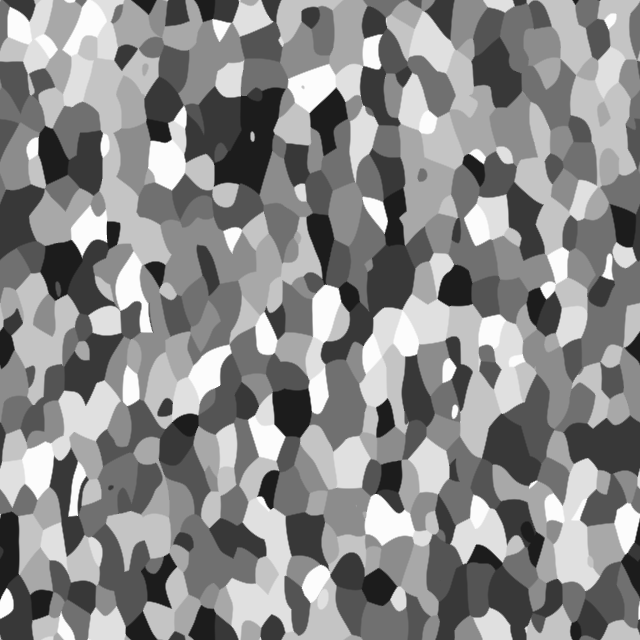
Reproduce this pattern procedurally as a three.js fragment shader.

```glsl
// Tiling mosaic of flat grey patches with arched tops, notched feet and bent sides.
// Each cell of a wrapped, jittered grid owns a bent, stretched distance field;
// the nearest field gives the tone, and the two nearest give a smooth edge.

varying vec2 vUv;

const vec2 GRID = vec2(27.0, 21.0);    // whole cells across and up
const float EDGE_SOFTNESS = 0.0013;    // half width of an edge, in canvas units
const float TONE_STEP = 0.11;

// Four random values from a cell index, without sine.
vec4 hash4(vec2 cell, float seed) {
  vec4 h = fract(vec4(cell.xyx, cell.y + seed) * vec4(0.1031, 0.1030, 0.0973, 0.1099)
                 + seed * 0.137);
  h += dot(h, h.wzxy + 33.33);
  return fract((h.xxyz + h.yzzw) * h.zywx);
}

// Nine even greys, weighted towards the middle ones.
float greyTone(float r) {
  float level = 1.0 + step(0.05, r) + step(0.18, r) + step(0.29, r) + step(0.40, r)
              + step(0.53, r) + step(0.66, r) + step(0.78, r) + step(0.89, r);
  return level * TONE_STEP;
}

// Distance to a patch centre (x) and its gradient (yz).
// The field is bent sideways and reaches further down than up.
vec3 patchField(vec2 q, float angle, vec2 stretch, float footStretch, float bend) {
  float c = cos(angle);
  float s = sin(angle);
  vec2 local = vec2(c * q.x + s * q.y, c * q.y - s * q.x);
  vec2 scale = vec2(stretch.x, local.y < 0.0 ? footStretch : stretch.y);
  vec2 bent = scale * vec2(local.x + bend * local.y * local.y, local.y);
  float dist = max(length(bent), 0.0001);
  vec2 dir = scale * bent / dist;
  vec2 grad = vec2(dir.x, dir.y + 2.0 * bend * local.y * dir.x);
  return vec3(dist, c * grad.x - s * grad.y, s * grad.x + c * grad.y);
}

// Grey of the patch mosaic at a point of the unit canvas.
float patchMosaic(vec2 uv, vec2 grid, float softness) {
  vec2 p = uv * grid;
  vec2 base = floor(p);
  vec3 nearField = vec3(100.0, 0.0, 0.0);
  vec3 nextField = nearField;
  float nearTone = 0.5;
  float nextTone = 0.5;

  for (int j = -3; j <= 3; j++) {
    for (int i = -3; i <= 3; i++) {
      vec2 cell = base + vec2(float(i), float(j));
      vec2 id = mod(cell, grid);
      vec4 place = hash4(id, 3.0);     // jitter, tone, size
      vec4 form = hash4(id, 17.0);     // angle, widths, bend

      vec2 q = p - cell - place.xy;
      vec2 stretch = vec2(mix(0.85, 1.45, form.y), mix(0.8, 1.3, form.z));
      float foot = mix(0.55, 0.9, form.z);
      vec3 field = patchField(q, (form.x - 0.5) * 1.1, stretch, foot, (form.w - 0.5) * 0.9);
      field.x -= (place.w - 0.5) * 0.55;
      float tone = greyTone(place.z);

      if (field.x < nearField.x) {
        nextField = nearField;
        nextTone = nearTone;
        nearField = field;
        nearTone = tone;
      } else if (field.x < nextField.x) {
        nextField = field;
        nextTone = tone;
      }
    }
  }

  // Distance to the border, brought to canvas units by the slope across it.
  float slope = length((nextField.yz - nearField.yz) * grid);
  float border = (nextField.x - nearField.x) / max(slope, 0.001);
  float inside = 0.5 + 0.5 * smoothstep(0.0, softness, border);
  return mix(nextTone, nearTone, inside);
}

void main() {
  float grey = patchMosaic(vUv, GRID, EDGE_SOFTNESS);
  gl_FragColor = vec4(vec3(grey), 1.0);
}
```
